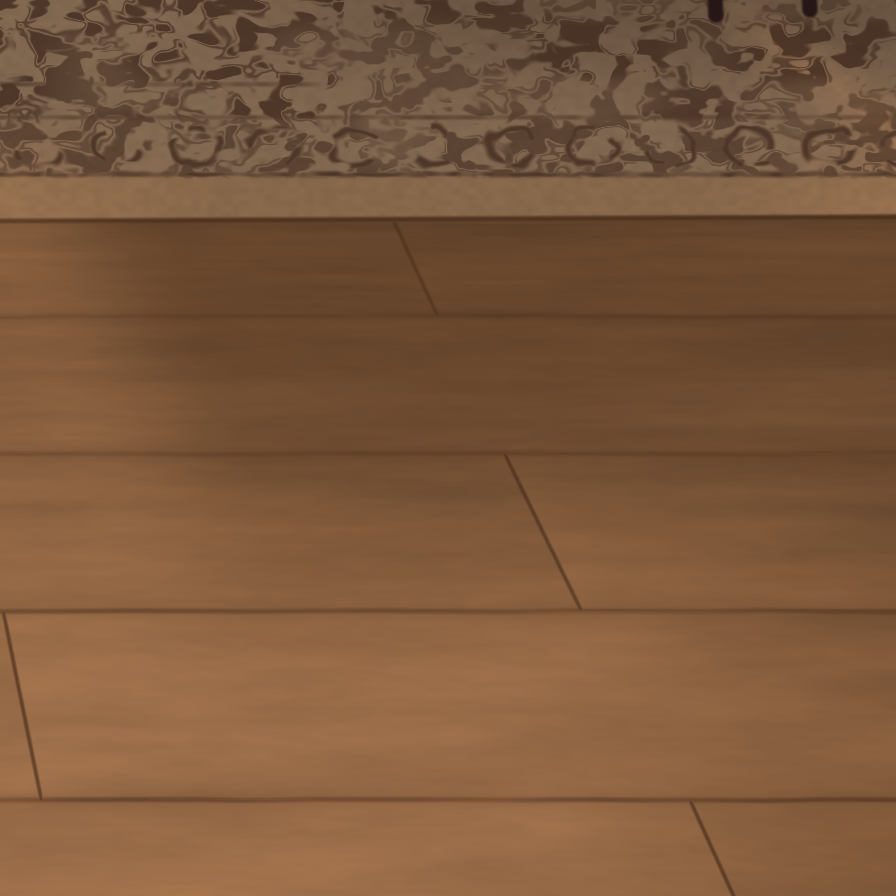
Give the GLSL for this texture, as a Shadertoy shader.

```glsl
// A plank floor receding under a patterned rug, lit softly from the left and front.
// Planks come from seam heights and slanted end joints; grain and rug motifs come
// from layered value noise, with a row of broken rings along the rug border.

const vec3 WOOD_LIT   = vec3(0.603, 0.425, 0.283);
const vec3 WOOD_SHADE = vec3(0.405, 0.277, 0.175);
const vec3 SEAM_COLOR = vec3(0.25, 0.15, 0.085);
const vec3 RUG_BASE   = vec3(0.505, 0.405, 0.315);
const vec3 RUG_INK    = vec3(0.235, 0.15, 0.105);
const vec3 RUG_HEM    = vec3(0.53, 0.405, 0.29);
const vec3 WARM_LIGHT = vec3(0.64, 0.47, 0.33);
const vec3 LEG_COLOR  = vec3(0.15, 0.09, 0.085);

const float RUG_EDGE = 0.757;     // lower edge of the hem
const float HEM_TOP = 0.803;      // where the motifs begin
const float BORDER_TOP = 0.869;   // line above the ring border
const float RING_STEP = 0.088;
const float RING_RADIUS = 0.022;
const vec2 MOTIF_SCALE = vec2(56.0, 84.0);

const float SEAMS[4] = float[4](0.647, 0.494, 0.318, 0.107);
// End joints: top point, bottom point.
const vec4 JOINTS[4] = vec4[4](
    vec4(0.441, 0.750, 0.488, 0.648), vec4(0.564, 0.492, 0.648, 0.320),
    vec4(0.004, 0.316, 0.046, 0.108), vec4(0.771, 0.105, 0.821, -0.005));

float hash(vec2 p) {
    vec3 q = fract(p.xyx * 0.1031);
    q += dot(q, q.yzx + 33.33);
    return fract((q.x + q.y) * q.z);
}

float noise(vec2 p) {
    vec2 i = floor(p), f = fract(p);
    f = f * f * (3.0 - 2.0 * f);
    return mix(mix(hash(i), hash(i + vec2(1, 0)), f.x),
               mix(hash(i + vec2(0, 1)), hash(i + vec2(1, 1)), f.x), f.y);
}

float fbm(vec2 p) {
    float sum = 0.0, amp = 0.53;
    for (int i = 0; i < 4; i++) {
        sum += amp * noise(p);
        p = p * 2.03 + 17.3;
        amp *= 0.5;
    }
    return sum;
}

float segmentDist(vec2 p, vec2 a, vec2 b) {
    vec2 d = b - a;
    return length(p - a - d * clamp(dot(p - a, d) / dot(d, d), 0.0, 1.0));
}

// Soft line of a given half width.
float line(float d, float w) { return 1.0 - smoothstep(w * 0.2, w * 1.8, abs(d)); }

vec3 floorColor(vec2 p) {
    // Front light, dimmer on the right, plus a soft beam on the left.
    float light = (1.0 - smoothstep(0.16, 0.66, p.y)) * (1.0 - 0.5 * smoothstep(0.55, 1.1, p.x));
    float beamEdge = 0.10 + 0.36 * (0.75 - p.y);
    float beam = 1.0 - smoothstep(beamEdge - 0.11, beamEdge + 0.10, p.x);
    light = 1.0 - (1.0 - light) * (1.0 - 0.62 * beam);

    // Plank index, seams (fainter with distance) and joints.
    float row = 0.0, seam = 0.0, joint = 0.0, side = 0.0;
    float wear = 0.6 + 0.6 * noise(vec2(p.x * 9.0, floor(p.y * 8.0)));
    for (int i = 0; i < 4; i++) {
        float d = p.y - SEAMS[i] - 0.0015 * (noise(vec2(p.x * 14.0, float(i) * 5.0)) - 0.5);
        row += step(d, 0.0);
        float strength = mix(0.34, 0.15, smoothstep(0.1, 0.6, SEAMS[i]));
        seam = max(seam, wear * strength * line(d, 0.0027) + 0.15 * exp(-abs(d) * 110.0));
        vec4 j = JOINTS[i];
        float ink = mix(0.62, 0.42, smoothstep(0.4, 0.7, j.y));
        joint = max(joint, ink * line(segmentDist(p, j.xy, j.zw), 0.0021));
        float along = (p.y - j.y) / (j.w - j.y);
        if (along >= 0.0 && along <= 1.0) side = step(mix(j.x, j.z, along), p.x);
    }

    // Long horizontal grain, finer with distance, and broad cloudy stains.
    vec2 id = vec2(row * 7.3, side * 11.0);
    float depth = 1.0 / (1.3 - p.y);
    float streak = fbm(vec2(p.x * 5.0, p.y * 32.0 * depth) + id);
    float stain = fbm(vec2(p.x * 3.0, p.y * 13.0) + id + 40.0);
    float fiber = noise(vec2(p.x * 45.0, p.y * 200.0));
    float tone = 1.0 + 0.13 * (streak - 0.5) + 0.17 * (stain - 0.5)
               + 0.025 * (fiber - 0.5) + 0.04 * (hash(id + 3.0) - 0.5);
    vec3 col = mix(WOOD_SHADE, WOOD_LIT, light) * tone;
    col = mix(col, SEAM_COLOR, max(seam, joint));
    return col * (1.0 - 0.10 * exp(-max(RUG_EDGE - p.y, 0.0) * 60.0));
}

float rugMotif(vec2 p) {
    // Short broken strokes and leaf-like blots in the field.
    vec2 q = p * MOTIF_SCALE;
    q += 1.1 * vec2(noise(q * 0.6 + 5.0), noise(q * 0.6 + 31.0));
    float n = noise(q) * 0.72 + noise(q * 1.9 + 9.0) * 0.28;
    float breaks = smoothstep(0.40, 0.58, noise(q * 0.8 + 60.0));
    float field = max(0.8 * line(n - 0.46, 0.06) * breaks, smoothstep(0.54, 0.66, n));
    field *= 0.6 + 0.4 * smoothstep(0.25, 0.6, noise(p * vec2(9.0, 18.0)));

    // Repeating rings with open sides in the border, their edges disturbed by noise.
    vec2 c = vec2((fract(p.x / RING_STEP) - 0.5) * RING_STEP, p.y - 0.836);
    float wobble = 0.008 * (noise(p * vec2(70.0, 90.0)) - 0.5);
    float ring = line(length(c * vec2(0.8, 1.1)) - RING_RADIUS + wobble, 0.0038);
    ring *= smoothstep(0.35, 0.6, noise(p * vec2(55.0, 75.0) + 12.0));
    float inBorder = 1.0 - smoothstep(BORDER_TOP - 0.006, BORDER_TOP + 0.003, p.y);
    float motif = mix(field, max(ring, field * 0.75), inBorder);

    // Woven guide lines.
    float wear = 0.15 + 0.75 * noise(p * vec2(75.0, 20.0));
    motif = max(motif, wear * line(p.y - BORDER_TOP, 0.0025));
    motif = max(motif, wear * line(p.y - 0.906, 0.0025) * (1.0 - smoothstep(0.3, 0.4, p.x)));
    motif = max(motif, (wear + 0.2) * line(p.y - HEM_TOP - 0.004 * noise(p * 80.0), 0.003));
    return motif * smoothstep(HEM_TOP - 0.004, HEM_TOP + 0.002, p.y);
}

vec3 rugColor(vec2 p) {
    float hem = 1.0 - smoothstep(HEM_TOP - 0.003, HEM_TOP + 0.003, p.y);
    vec3 col = mix(RUG_BASE, RUG_HEM, hem);
    col *= 1.0 - 0.18 * smoothstep(0.84, 1.0, p.y) * smoothstep(0.1, 0.6, p.x);
    // Warm light at the lower corners and a slanted streak on the right.
    float corners = (1.0 - smoothstep(0.0, 0.3, p.x)) + smoothstep(0.78, 1.0, p.x);
    corners *= 1.0 - smoothstep(0.76, 0.9, p.y);
    float slant = (p.y - 0.955 + 0.67 * (p.x - 0.85)) / 0.035;
    float streak = exp(-slant * slant) * smoothstep(0.78, 0.9, p.x);
    col = mix(col, WARM_LIGHT, clamp(0.5 * corners + 0.4 * streak, 0.0, 0.7));
    col *= 0.97 + 0.06 * noise(p * vec2(110.0, 150.0));
    return mix(col, RUG_INK, 0.74 * rugMotif(p));
}

void mainImage(out vec4 fragColor, in vec2 fragCoord) {
    vec2 p = fragCoord / iResolution.xy;
    float edge = p.y - RUG_EDGE - 0.005 * (p.x - 0.5);
    vec3 col = mix(floorColor(p), rugColor(p), smoothstep(-0.002, 0.002, edge));
    col = mix(col, SEAM_COLOR, 0.55 * line(edge + 0.001, 0.0027));

    // Two furniture legs at the top.
    float legs = min(segmentDist(p, vec2(0.797, 1.02), vec2(0.799, 0.983)),
                     segmentDist(p, vec2(0.902, 1.02), vec2(0.904, 0.989)));
    col = mix(col, LEG_COLOR, 1.0 - smoothstep(0.006, 0.011, legs));
    fragColor = vec4(col, 1.0);
}
```
